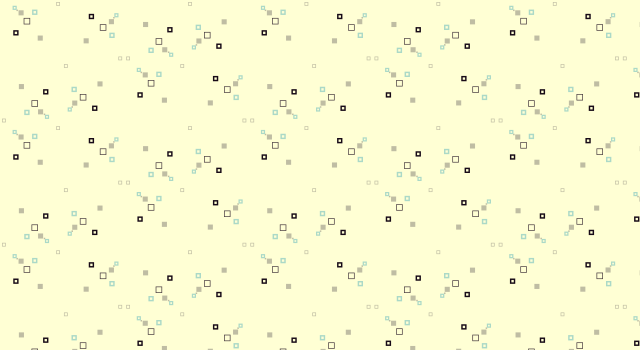
This pattern is drawn by a Shadertoy shader. Its source:

```glsl
// Scattered small squares on cream: one confetti cluster in four quarter turns, on a half-drop repeat.

const float UNITS_ACROSS = 768.0;            // design units over the canvas width
const vec2  TILE = vec2(298.0, 149.0);       // full repeat; a copy also sits at its half offset

const vec3 CREAM = vec3(1.00, 1.00, 0.83);
const vec3 TAUPE = vec3(0.75, 0.74, 0.64);
const vec3 TEAL  = vec3(0.67, 0.85, 0.78);
const vec3 INK   = vec3(0.09, 0.04, 0.09);
const vec3 PENCIL = vec3(0.28, 0.23, 0.25);

// Half sizes and line widths in design units
const float SOLID_HALF  = 3.05;
const float BOLD_HALF   = 3.2;
const float BOLD_LINE   = 1.75;
const float FINE_HALF   = 3.9;
const float FINE_LINE   = 0.85;
const float MINI_HALF   = 2.5;
const float MINI_LINE   = 1.5;
const float SPECK_HALF  = 2.25;
const float SPECK_LINE  = 0.8;
const float DOT_HALF    = 0.9;

// Cluster centres, each turned a quarter further than the one before
const vec2 CLUSTERS[4] = vec2[4](
    vec2(32.3, 25.4), vec2(123.7, 33.0), vec2(190.7, 49.7), vec2(248.7, 42.2));

// Lone outlined specks between the clusters
const vec2 SPECKS[4] = vec2[4](
    vec2(69.7, 4.7), vec2(228.0, 4.7), vec2(144.3, 70.1), vec2(153.7, 70.1));

// Offset from the nearest copy of a point on the half-drop lattice
vec2 wrapHalfDrop(vec2 d) {
    float row = floor(d.y / (0.5 * TILE.y) + 0.5);
    d -= row * 0.5 * TILE;
    d.x -= TILE.x * floor(d.x / TILE.x + 0.5);
    return d;
}

// Antialiased coverage of a filled square
float solidSquare(vec2 p, float halfSize, float pixel) {
    vec2 edge = clamp((halfSize - abs(p)) / pixel + 0.5, 0.0, 1.0);
    return edge.x * edge.y;
}

// Antialiased coverage of a square frame, line drawn inward
float squareFrame(vec2 p, float halfSize, float line, float pixel) {
    return solidSquare(p, halfSize, pixel) - solidSquare(p, halfSize - line, pixel);
}

// One cluster around its large fine outline
vec3 drawCluster(vec3 color, vec2 p, float pixel) {
    color = mix(color, TAUPE, solidSquare(p - vec2(-7.0, -10.0), SOLID_HALF, pixel));
    color = mix(color, TAUPE, solidSquare(p - vec2(16.0, 20.3), SOLID_HALF, pixel));
    color = mix(color, TAUPE, solidSquare(p - vec2(-11.7, -13.0), DOT_HALF, pixel));
    color = mix(color, TEAL, squareFrame(p - vec2(-14.7, -16.0), MINI_HALF, MINI_LINE, pixel));
    color = mix(color, TEAL, squareFrame(p - vec2(9.4, -10.7), BOLD_HALF, BOLD_LINE, pixel));
    color = mix(color, INK, squareFrame(p - vec2(-13.2, 14.0), BOLD_HALF, BOLD_LINE, pixel));
    return mix(color, PENCIL, squareFrame(p, FINE_HALF, FINE_LINE, pixel));
}

void mainImage(out vec4 fragColor, in vec2 fragCoord) {
    // Design space hangs from the top left corner, y downwards
    float pixel = UNITS_ACROSS / iResolution.x;
    vec2 p = vec2(fragCoord.x, iResolution.y - fragCoord.y) * pixel;

    vec3 color = CREAM;
    for (int i = 0; i < 4; i++) {
        vec2 local = wrapHalfDrop(p - CLUSTERS[i]);
        for (int turn = 0; turn < i; turn++) local = vec2(local.y, -local.x);
        color = drawCluster(color, local, pixel);

        vec2 speck = wrapHalfDrop(p - SPECKS[i]);
        color = mix(color, TAUPE, squareFrame(speck, SPECK_HALF, SPECK_LINE, pixel));
    }
    fragColor = vec4(color, 1.0);
}
```
